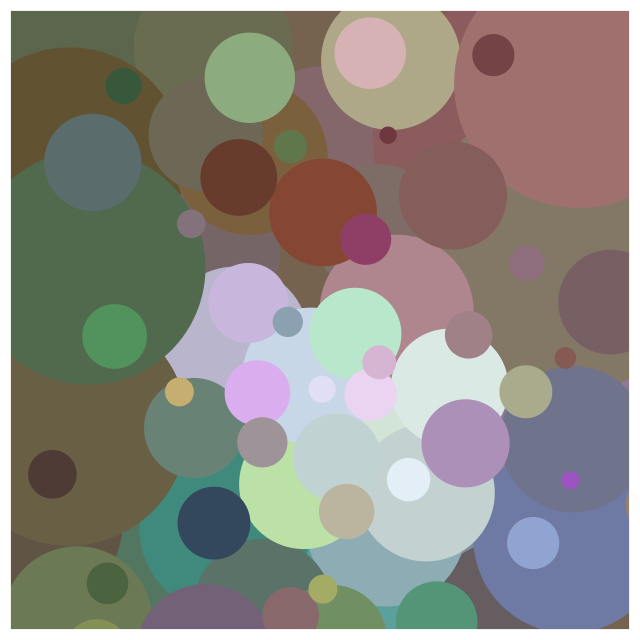
A three.js fragment shader for this background:

```glsl
// Flat overlapping discs inside a white margin: large muted ones at the sides,
// then smaller ones crowding the lower middle. Positions follow a
// low-discrepancy sequence; each disc takes its colour from a soft colour field.

varying vec2 vUv;

vec3 hash3(float n) {
  return fract(sin(n * vec3(12.99, 78.23, 37.72)) * 43758.55);
}

float glow(vec2 p, vec2 centre, float radius) {
  vec2 d = (p - centre) / radius;
  return min(1.0, 1.4 * exp(-dot(d, d)));
}

// Colour field: earthy overall, with slate, teal, lavender and pale zones
vec3 fieldColour(vec2 p) {
  vec3 olive = mix(vec3(0.43, 0.42, 0.33), vec3(0.37, 0.34, 0.21), smoothstep(0.3, 0.9, p.y));
  vec3 c = mix(olive, vec3(0.54, 0.42, 0.38), smoothstep(0.3, 0.75, p.x));
  c = mix(c, vec3(0.48, 0.48, 0.61), glow(p, vec2(0.86, 0.24), 0.17));
  c = mix(c, vec3(0.20, 0.44, 0.46), glow(p, vec2(0.33, 0.13), 0.11));
  c = mix(c, vec3(0.27, 0.53, 0.49), glow(p, vec2(0.64, 0.06), 0.15));
  c = mix(c, vec3(0.62, 0.55, 0.69), glow(p, vec2(0.39, 0.46), 0.12));
  c = mix(c, vec3(0.91, 0.94, 0.91), glow(p, vec2(0.56, 0.34), 0.17));
  return mix(c, vec3(0.84, 0.92, 0.96), glow(p, vec2(0.49, 0.92), 0.10));
}

void main() {
  vec3 colour = vec3(0.46, 0.39, 0.31);

  for (int i = 1; i <= 88; i++) {
    float n = float(i);
    vec3 shape = hash3(n);
    vec3 shade = hash3(n + 131.0) - 0.5;
    vec2 centre = fract(0.5 + n * vec2(0.75488, 0.56984));
    float radius;
    float variation;

    if (i <= 31) {
      // Large discs, widest at the left and right
      centre += 0.06 * (shape.xy - 0.5);
      float side = smoothstep(0.12, 0.34, abs(centre.x - 0.47)) * smoothstep(0.0, 0.28, centre.y);
      radius = mix(0.12, 0.205, side) * (0.85 + 0.3 * shape.z);
      variation = 0.15;
    } else {
      // Shrinking discs, drawn in towards the lower middle
      float late = (n - 31.0) / 57.0;
      vec2 q = 2.0 * centre - 1.0 + 0.2 * (shape.xy - 0.5);
      centre = vec2(0.54, 0.36) + q * (0.45 + 0.55 * abs(q)) * vec2(0.47, 0.57);
      radius = (0.085 * pow(1.0 - late, 1.2) + 0.015) * (0.7 + 0.6 * shape.z);
      variation = mix(0.2, 0.38, late);
    }

    vec3 disc = fieldColour(centre) + variation * (shade + 0.7 * (shape.x - 0.5));
    float cover = clamp((radius - distance(vUv, centre)) / 0.0015 + 0.5, 0.0, 1.0);
    colour = mix(colour, clamp(disc, 0.05, 0.97), cover);
  }

  // White margin
  vec2 inset = 0.483 - abs(vUv - 0.5);
  float inside = clamp(min(inset.x, inset.y) / 0.0015 + 0.5, 0.0, 1.0);
  gl_FragColor = vec4(mix(vec3(1.0), colour, inside), 1.0);
}
```
